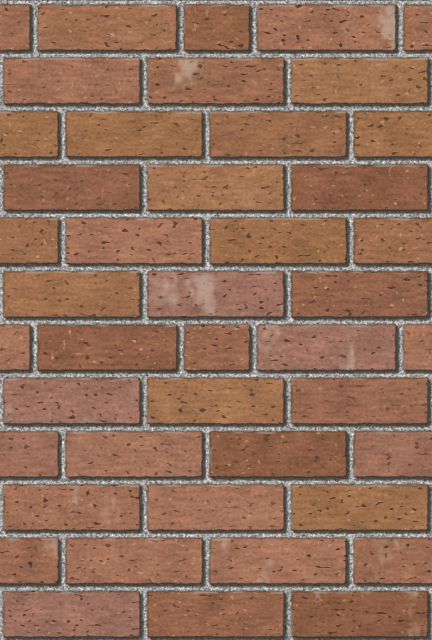
Write a WebGL 2 fragment shader that draws this texture.

```glsl
#version 300 es
precision highp float;
// Weathered brick wall: twelve courses, most of three long bricks, with
// every sixth course alternating long and short ones. Each brick is a rough
// rounded box with hashed tone, pits, flecks and stains over grainy mortar.
uniform vec2 u_resolution;
out vec4 fragColor;

// One unit is the height of a course.
const vec2 WALL = vec2(8.094, 12.0);
const float JOINT = 0.134;

const vec3 CLAY = vec3(0.645, 0.450, 0.355);
const vec3 BROWN = vec3(0.545, 0.365, 0.270);
const vec3 OCHRE = vec3(0.640, 0.460, 0.310);
const vec3 ROSE = vec3(0.610, 0.440, 0.385);
const vec3 PIT = vec3(0.270, 0.190, 0.160);
const vec3 FLECK = vec3(0.800, 0.630, 0.460);
const vec3 LIME = vec3(0.780, 0.720, 0.660);
const vec3 MORTAR = vec3(0.660, 0.645, 0.630);
const vec3 SHADE = vec3(0.200, 0.195, 0.185);

struct Brick {
  vec2 local;     // position from the brick centre
  vec2 halfSize;
  vec2 id;
};

vec2 hash2(vec2 p) {
  vec3 h = fract(p.xyx * vec3(0.1031, 0.1030, 0.0973));
  h += dot(h, h.yzx + 33.33);
  return fract((h.xx + h.yz) * h.zy);
}

float corner(vec2 cell, vec2 offset, vec2 f) {
  return dot(hash2(cell + offset) * 2.0 - 1.0, f - offset);
}

float gradientNoise(vec2 p) {
  vec2 c = floor(p), f = fract(p);
  vec2 w = f * f * f * (f * (f * 6.0 - 15.0) + 10.0);
  vec2 e = vec2(1.0, 0.0);
  return mix(mix(corner(c, e.yy, f), corner(c, e.xy, f), w.x),
             mix(corner(c, e.yx, f), corner(c, e.xx, f), w.x), w.y);
}

float roundBox(vec2 p, vec2 halfSize, float radius) {
  vec2 q = abs(p) - halfSize + radius;
  return length(max(q, 0.0)) + min(max(q.x, q.y), 0.0) - radius;
}

// Finds the brick cell holding p, with y running down the wall.
Brick layBrick(vec2 p) {
  float row = floor(p.y);
  float x, left, width, column;
  if (mod(row, 6.0) < 0.5) {
    x = mod(p.x - 0.64, WALL.x);
    float pair = step(4.11, x), longEnd = 4.11 * pair + 2.744;
    float isShort = step(longEnd, x);
    left = mix(4.11 * pair, longEnd, isShort);
    width = mix(longEnd, mix(4.11, WALL.x, pair), isShort) - left;
    column = 2.0 * pair + isShort;
  } else {
    x = mod(p.x - 1.17 * (1.0 - mod(row, 2.0)), WALL.x);
    width = WALL.x / 3.0;
    column = floor(x / width);
    left = column * width;
  }
  vec2 local = vec2(x - left - 0.5 * width, fract(p.y) - 0.5);
  return Brick(local, 0.5 * (vec2(width, 1.0) - JOINT), vec2(column, row));
}

vec3 mortarColor(vec2 p) {
  float grain = gradientNoise(p * 17.3) * 0.42 + gradientNoise(p * 31.7) * 0.28;
  return MORTAR + grain + 0.08 * gradientNoise(p * 4.0);
}

vec3 brickColor(vec2 p, vec2 id) {
  vec2 tone = hash2(id * 7.3 + 2.1), wear = hash2(id * 3.7 + 19.4);
  vec2 q = p + tone * 60.0;
  vec3 color = mix(BROWN, CLAY, smoothstep(0.05, 0.75, tone.x));
  color = mix(color, OCHRE, 0.7 * smoothstep(0.65, 0.95, tone.y));
  color = mix(color, ROSE, 0.8 * (1.0 - smoothstep(0.10, 0.35, tone.y)));
  // Broad blotches, drawn-out streaks and fine grain
  color *= 1.0 + 0.14 * gradientNoise(q * vec2(1.6, 2.2))
         + 0.17 * gradientNoise(q * vec2(3.0, 13.0))
         + 0.16 * gradientNoise(q * vec2(15.0, 19.0));
  float fleck = smoothstep(0.28, 0.50, gradientNoise(q * vec2(9.0, 12.0) + 31.0));
  float pit = smoothstep(0.24, 0.44, gradientNoise(q * vec2(7.5, 14.0)));
  color = mix(color, FLECK, fleck * mix(0.25, 0.75, wear.y));
  color = mix(color, PIT, pit * mix(0.45, 0.85, wear.x));
  // Pale lime smears on some bricks
  float smear = gradientNoise(q * vec2(1.7, 0.8)) + 0.35 * gradientNoise(q * vec2(8.0, 5.0));
  return mix(color, LIME, 0.55 * step(0.68, wear.x) * smoothstep(0.12, 0.50, smear));
}

void main() {
  vec2 uv = gl_FragCoord.xy / u_resolution;
  vec2 p = vec2(uv.x, 1.0 - uv.y) * WALL - vec2(0.0, 0.02);
  float pixel = WALL.y / u_resolution.y;
  Brick b = layBrick(p);
  float rough = 0.020 * gradientNoise(p * 5.0) + 0.014 * gradientNoise(p * 14.0);
  float d = roundBox(b.local, b.halfSize, 0.04) + rough;

  // Mortar, darkened beside each brick and more to the lower right
  float drop = roundBox(b.local - 0.04, b.halfSize, 0.05) + rough;
  float shadow = max(0.80 * (1.0 - smoothstep(-0.02, 0.045, drop)),
                     0.45 * (1.0 - smoothstep(0.0, 0.035, d)));
  vec3 wall = mix(mortarColor(p), SHADE, shadow);

  // Brick face with chipped pale rims and a shaded lower right edge
  vec3 face = brickColor(p, b.id);
  float rim = roundBox(b.local - vec2(0.01, 0.025), b.halfSize, 0.04) + rough;
  float chip = smoothstep(-0.05, 0.25, gradientNoise(p * vec2(2.3, 3.1) + 8.0));
  face = mix(face, LIME, 0.65 * chip * smoothstep(-0.03, 0.01, rim));
  float under = roundBox(b.local + 0.025, b.halfSize, 0.04) + rough;
  face = mix(face, SHADE, 0.75 * smoothstep(-0.015, 0.03, under));
  face *= 1.0 - 0.22 * smoothstep(-0.04, 0.0, d);

  float cover = 1.0 - smoothstep(-0.6 * pixel, 0.6 * pixel, d);
  fragColor = vec4(clamp(mix(wall, face, cover), 0.0, 1.0), 1.0);
}
```
